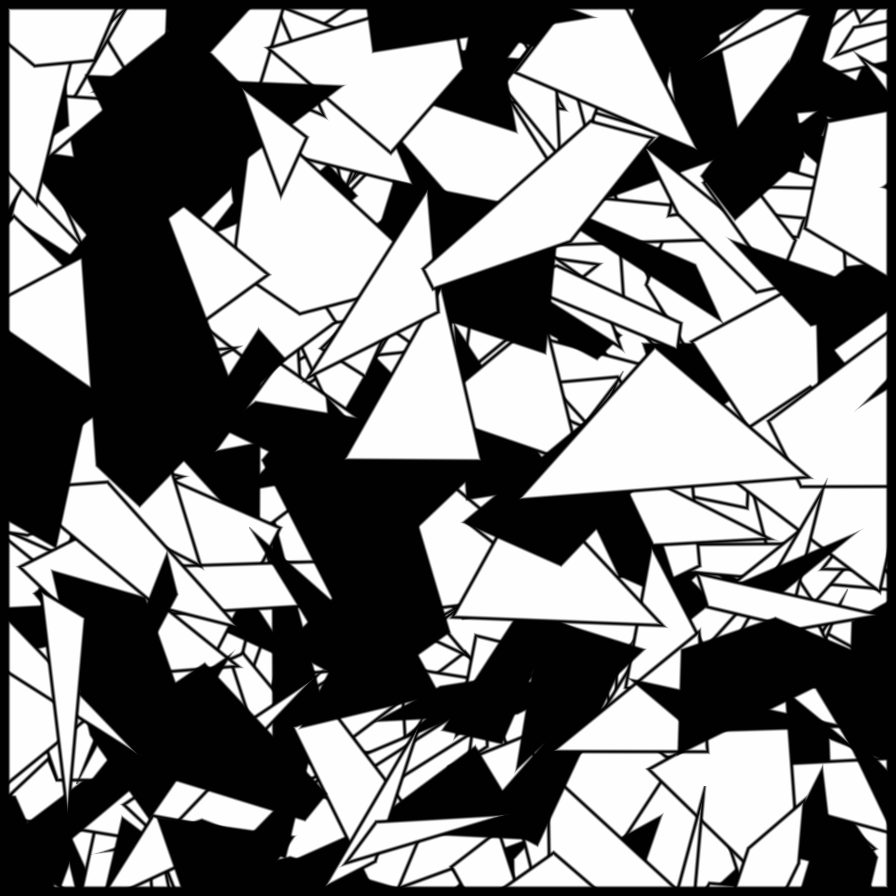
Write a WebGL 1 fragment shader that draws this pattern.

```glsl
precision highp float;
// Overlapping black and white shards inside a thin black frame.
// Convex polygons, inscribed in randomly turned ellipses, are painted back
// to front; each has a dark outline that parts white from white.

uniform vec2 u_resolution;

const float TAU = 6.2831853;
const float SHARDS = 400.0;

// Sine-free hash: shard index and salt to a value in 0..1
float hash(float index, float salt) {
    vec3 q = fract(vec3(index, salt, index) * vec3(0.1031, 0.1137, 0.0973));
    q += dot(q, q.yzx + 33.33);
    return fract((q.x + q.y) * q.z);
}

// Corner k of a shard with the given number of corners
vec2 corner(float shard, float k, float corners, vec2 radii) {
    float wrapped = k > corners - 0.5 ? 0.0 : k;
    float jitter = 0.85 * hash(shard, 20.0 + wrapped);
    float angle = TAU * (wrapped + jitter) / corners;
    return radii * vec2(cos(angle), sin(angle));
}

// Signed distance to the convex shard, with mitred corners
float shardDistance(vec2 p, float shard, float corners, vec2 radii) {
    float d = -1.0;
    vec2 a = corner(shard, 0.0, corners, radii);
    for (float k = 1.0; k < 5.5; k += 1.0) {
        if (k > corners + 0.5) break;
        vec2 b = corner(shard, k, corners, radii);
        vec2 edge = normalize(b - a);
        d = max(d, dot(p - a, vec2(edge.y, -edge.x)));
        a = b;
    }
    return d;
}

void main() {
    vec2 uv = gl_FragCoord.xy / u_resolution;
    float soft = max(0.0019, 0.7 / min(u_resolution.x, u_resolution.y));
    float halfLine = 0.0017;
    float tone = 1.0;

    // Shards, back to front
    for (float i = 1.0; i <= SHARDS; i += 1.0) {
        vec2 center = mix(vec2(-0.05), vec2(1.05), vec2(hash(i, 1.0), hash(i, 2.0)));
        float reach = mix(0.085, 0.175, hash(i, 3.0));
        vec2 p = uv - center;
        if (length(p) > reach + 0.01) continue;

        float turn = TAU * hash(i, 4.0);
        float c = cos(turn), s = sin(turn);
        p = vec2(c * p.x + s * p.y, c * p.y - s * p.x);
        vec2 radii = reach * vec2(1.0, mix(0.14, 0.9, hash(i, 5.0)));
        float pick = hash(i, 6.0);
        float corners = 3.0 + floor(3.0 * pick * pick);

        float d = shardDistance(p, i, corners, radii);
        float body = 1.0 - smoothstep(-soft, soft, d - halfLine);
        float inside = 1.0 - smoothstep(-soft, soft, d + halfLine);
        float white = step(fract(i * 0.618034), 0.61);
        tone = mix(tone, white * inside, body);
    }

    // Frame around the canvas
    vec2 toEdge = min(uv, 1.0 - uv);
    tone *= smoothstep(-soft, soft, min(toEdge.x, toEdge.y) - 0.0105);

    gl_FragColor = vec4(vec3(mix(0.005, 0.995, tone)), 1.0);
}
```
